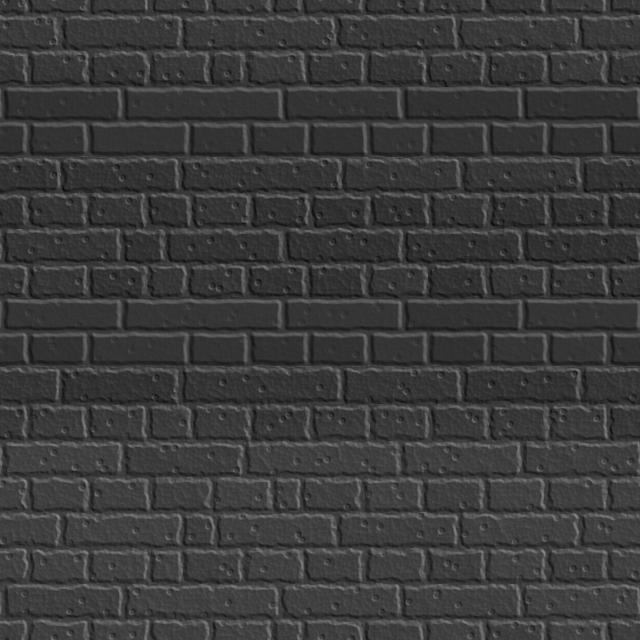
Reproduce this texture procedurally as a Shadertoy shader.

```glsl
// Dark painted brick wall: 18 alternating stretcher and header courses lit from the upper right.

const float COURSES = 18.0;
const vec3 PAINT_DARK = vec3(0.200);
const vec3 PAINT_PALE = vec3(0.245);
const vec3 MORTAR = vec3(0.232);
const vec2 LIGHT = vec2(0.76, 0.65);

// Each course has one irregular brick: its index from the left, and its width
const vec2 ODD_BRICK[18] = vec2[18](
    vec2(1, .241), vec2(3, .056), vec2(1, .251), vec2(1, .158), vec2(1, .253), vec2(2, .070),
    vec2(1, .069), vec2(2, .061), vec2(1, .251), vec2(1, .158), vec2(1, .253), vec2(2, .070),
    vec2(2, .245), vec2(4, .044), vec2(1, .053), vec2(2, .052), vec2(1, .245), vec2(4, .048));

struct Brick {
    vec2 local;    // position from the brick centre
    vec2 halfSize;
    vec2 id;       // index along the course, course from the top
};

vec2 hash22(vec2 p) {
    vec3 q = fract(p.xyx * vec3(0.1031, 0.1030, 0.0973));
    q += dot(q, q.yzx + 33.33);
    return fract((q.xx + q.yz) * q.zy);
}

// Distance to the nearest feature point, tiling over the unit square
float cellular(vec2 p, float cells) {
    vec2 base = floor(p * cells), f = fract(p * cells);
    float nearest = 2.0;
    for (int j = -1; j <= 1; j++)
    for (int i = -1; i <= 1; i++) {
        vec2 o = vec2(i, j);
        vec2 r = o + hash22(mod(base + o, cells) + cells) - f;
        nearest = min(nearest, dot(r, r));
    }
    return sqrt(nearest);
}

// Layered sines that bend the joints, tiling over the unit square
vec2 bend(vec2 p) {
    vec2 a = 6.2832 * p;
    return vec2(sin(13.0 * a.y + 5.0 * a.x) + 0.6 * sin(31.0 * a.y - 17.0 * a.x),
                sin(11.0 * a.x + 3.0 * a.y) + 0.6 * sin(29.0 * a.x - 7.0 * a.y));
}

Brick findBrick(vec2 p) {
    float down = 1.0 - p.y;
    float squeeze = (down - 0.56) / 0.08;
    float y = (down + 0.0065 * exp(-squeeze * squeeze) - 0.0234) * COURSES;
    float course = mod(floor(y), COURSES);

    // Stretchers alternate their start; one four-course band repeats lower down
    bool header = mod(course, 2.0) > 0.5;
    float bond = course > 7.5 && course < 11.5 ? course - 6.0 : course;
    bool shifted = mod(bond, 4.0) < 0.5 && bond < 11.5 || bond == 14.0;
    float start = header ? 0.044 : (shifted ? 0.095 : 0.004);

    vec2 odd = ODD_BRICK[int(course)];
    float closer = odd.y < 0.1 ? 1.0 : 0.0;
    float regularCount = (header ? 9.0 : 4.0) + closer;
    float regular = (1.0 - odd.y) / regularCount;

    float x = fract(p.x - start), oddLeft = odd.x * regular;
    float index = floor(x / regular), left = index * regular, width = regular;
    if (x >= oddLeft + odd.y) {
        index = floor((x - odd.y) / regular) + 1.0;
        left = (index - 1.0) * regular + odd.y;
    } else if (x >= oddLeft) {
        index = odd.x;
        left = oddLeft;
        width = odd.y;
    }
    vec2 local = vec2(x - left - 0.5 * width, (0.5 - fract(y)) / COURSES);
    vec2 jitter = hash22(vec2(index, course) + 7.0) - 0.5;
    return Brick(local + 0.0016 * jitter, 0.5 * vec2(width, 1.0 / COURSES), vec2(index, course));
}

float roundBox(vec2 p, vec2 halfSize, float radius) {
    vec2 q = abs(p) - halfSize + radius;
    return length(max(q, 0.0)) + min(max(q.x, q.y), 0.0) - radius;
}

// Two crisp courses, appearing twice, are smoother than the rest
float roughness(float course) {
    bool crisp = course == 2.0 || course == 3.0 || course == 8.0 || course == 9.0;
    return crisp ? 0.35 : 1.0;
}

// x: relief height, y: brick coverage
vec2 relief(vec2 p) {
    Brick b = findBrick(p + 0.0007 * bend(p));
    float rough = roughness(b.id.y);
    float lumps = cellular(p, 46.0), grain = cellular(p, 155.0), chips = cellular(p, 85.0);
    float edge = roundBox(b.local, b.halfSize - 0.0052, 0.004);
    edge += rough * (0.0055 * (lumps - 0.45) + 0.0035 * (chips - 0.45));
    float face = smoothstep(0.0042, -0.0042, edge);
    float pits = smoothstep(0.16, 0.06, cellular(p + 0.37, 25.0));
    float texture_ = 0.17 * grain * grain + 0.16 * chips * chips + 0.22 * lumps * lumps;
    return vec2(face + rough * (texture_ - 0.45 * pits * face), face);
}

void mainImage(out vec4 fragColor, in vec2 fragCoord) {
    vec2 p = fragCoord / iResolution.xy;
    float stepSize = max(0.0013, 0.5 / iResolution.y);
    vec2 towards = relief(p + LIGHT * stepSize), away = relief(p - LIGHT * stepSize);
    float slope = (away.x - towards.x) * 0.0013 / stepSize;
    float face = 0.5 * (towards.y + away.y);

    // Paint is paler in the lower courses and a little at the top
    vec2 id = findBrick(p + 0.0007 * bend(p)).id;
    float pale = smoothstep(0.40, 0.27, p.y) + 0.5 * smoothstep(0.84, 0.92, p.y);
    vec3 paint = mix(PAINT_DARK, PAINT_PALE, pale) + 0.022 * (hash22(id + 3.0).x - 0.5);
    vec3 color = mix(MORTAR + 0.02 * (pale - 0.4), paint, face);

    // Raking light: bright upper right rims, softer shade on the opposite sides
    color += slope * (slope > 0.0 ? 0.46 : 0.27);
    color += 0.012 * (cellular(p, 240.0) - 0.45);
    fragColor = vec4(clamp(color, 0.0, 1.0), 1.0);
}
```
